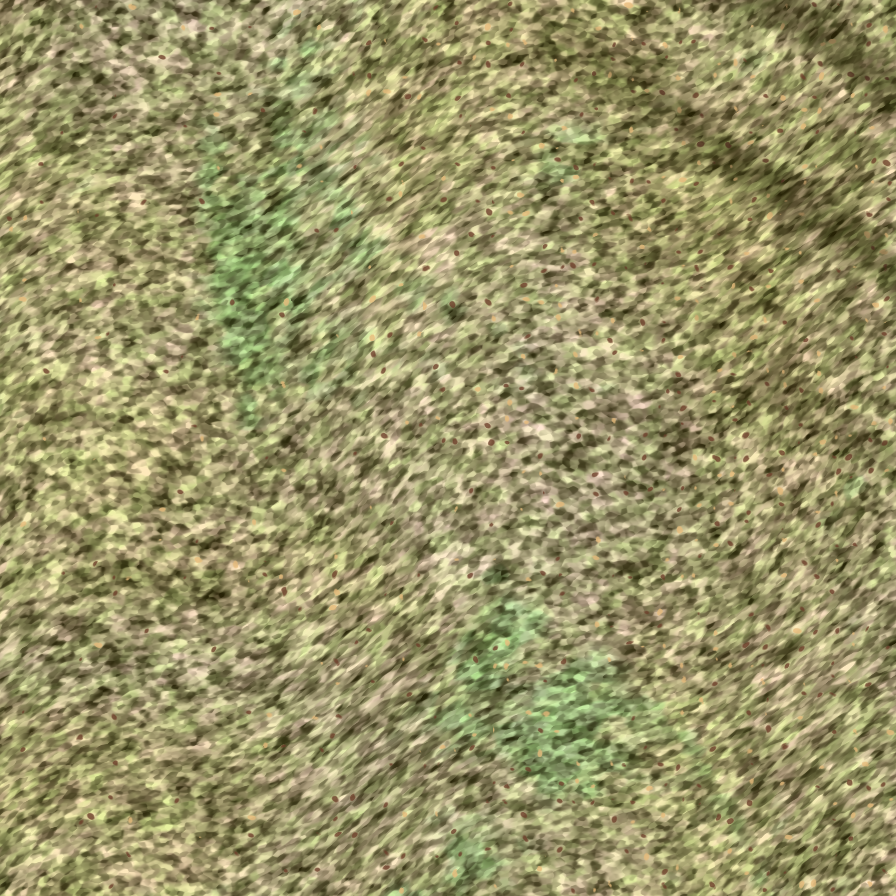
Reproduce this texture procedurally as a WebGL 1 fragment shader.

```glsl
precision highp float;
// Dry autumn lawn: short matted blades, green patches, leaf flecks and soft branch shadows.

uniform vec2 u_resolution;

const vec3 SOIL_SHADE = vec3(0.34, 0.32, 0.185);
const vec3 DRY_STRAW = vec3(0.82, 0.79, 0.595);
const vec3 GREEN_TINT = vec3(0.80, 0.99, 0.84);
const vec3 BLADE_HUE = vec3(0.07, -0.03, 0.12);
const vec3 RUST_LEAF = vec3(0.42, 0.24, 0.16);
const vec3 PALE_LEAF = vec3(0.90, 0.73, 0.48);

const vec2 TUFT_CELLS = vec2(42.0, 64.0);    // cells along and across the blades
const vec2 BLADE_CELLS = vec2(84.0, 142.0);
const vec2 FIBRE_CELLS = vec2(150.0, 235.0);
const float TUFT_CONTRAST = 0.42;
const float BLADE_CONTRAST = 1.00;
const float FIBRE_CONTRAST = 0.70;
const float PATCH_CONTRAST = 0.09;
const float MEAN_TONE = 0.57;
const float BLADE_ANGLE = 0.50;
const float BLADE_SHARPNESS = 7.0;
const float LEAF_CELLS = 52.0;
const float SHADOW_SPACING = 0.21;
const float SHADOW_DEPTH = 0.50;

mat2 rotation(float angle) {
  float c = cos(angle), s = sin(angle);
  return mat2(c, s, -s, c);
}

vec2 hash2(vec2 p) {
  vec3 q = fract(p.xyx * vec3(0.1031, 0.1030, 0.0973));
  q += dot(q, q.yzx + 33.33);
  return fract((q.xx + q.yz) * q.zy);
}

// Layered, warped sines: slow variation in about -1..1.
float drift(vec2 p) {
  float sum = 0.0, amplitude = 0.6;
  for (int i = 0; i < 4; i++) {
    p = rotation(0.65) * p * 1.7 + 1.3;
    p += 0.6 * sin(p.yx);
    sum += amplitude * sin(p.x) * sin(p.y + 0.7);
    amplitude *= 0.65;
  }
  return sum;
}

// Soft cellular noise of tilted blades: x = tone, y = hue, both centred on 0.
vec2 blades(vec2 p, vec2 cells) {
  vec2 g = p * cells;
  vec2 base = floor(g);
  vec2 sum = vec2(0.0);
  float total = 0.0;
  for (int j = -1; j <= 1; j++) {
    for (int i = -1; i <= 1; i++) {
      vec2 id = base + vec2(float(i), float(j));
      vec2 jitter = hash2(id);
      vec2 look = hash2(id + 71.7);
      vec2 d = rotation(1.4 * (look.y - 0.5)) * (g - id - jitter);
      float weight = exp(-BLADE_SHARPNESS * dot(d, d * vec2(0.8, 1.25)));
      sum += weight * look;
      total += weight;
    }
  }
  return sum / max(total, 1e-5) - 0.5;
}

// Parallel branch shadows sloping down to the right, in the upper right.
float branchShadow(vec2 p) {
  float across = p.y + 0.75 * p.x + 0.018 * drift(p * 6.0);
  float offset = abs(fract((across - 1.23) / SHADOW_SPACING + 0.5) - 0.5);
  float band = 1.0 - smoothstep(0.04, 0.22, offset);
  return band * smoothstep(1.05, 1.55, across) * smoothstep(0.50, 0.85, p.x);
}

// Sparse ragged leaves, denser to the right: rgb = colour, a = cover.
vec4 leafFlecks(vec2 p, float ragged) {
  vec2 g = p * LEAF_CELLS;
  vec2 id = floor(g);
  vec2 kind = hash2(id + 13.1);
  vec2 d = fract(g) - mix(vec2(0.25), vec2(0.75), hash2(id + 5.3));
  d = rotation(6.28 * kind.y) * d * vec2(1.0, 1.5);
  float radius = mix(0.10, 0.20, fract(kind.y * 7.3)) + 0.15 * ragged;
  float cover = 1.0 - smoothstep(radius - 0.08, radius + 0.07, length(d));
  float present = step(kind.x, mix(0.10, 0.42, smoothstep(0.1, 0.9, p.x)));
  vec3 leaf = mix(RUST_LEAF, PALE_LEAF, step(0.5, fract(kind.y * 3.7)));
  return vec4(leaf, 0.8 * cover * present);
}

void main() {
  vec2 p = gl_FragCoord.xy / min(u_resolution.x, u_resolution.y);

  // Bend the blade direction gently from place to place.
  vec2 bent = p + 0.022 * sin(p.yx * vec2(11.0, 13.0) + vec2(1.0, 4.0));
  vec2 lay = rotation(-BLADE_ANGLE) * bent;
  vec2 tuft = blades(lay + 3.0, TUFT_CELLS);
  vec2 blade = blades(lay + 7.0, BLADE_CELLS);
  vec2 fibre = blades(lay + 9.0, FIBRE_CELLS);

  float shadow = branchShadow(p);
  float detail = TUFT_CONTRAST * tuft.x + BLADE_CONTRAST * blade.x + FIBRE_CONTRAST * fibre.x;
  float tone = MEAN_TONE + detail * (1.0 - 0.35 * shadow);
  tone += PATCH_CONTRAST * drift(p * 4.0) - SHADOW_DEPTH * shadow;
  vec3 color = mix(SOIL_SHADE, DRY_STRAW, clamp(tone, -0.4, 1.3));

  // Hue: blade by blade, olive drifts, then fresh green patches.
  color *= 1.0 + BLADE_HUE * (blade.y + tuft.y);
  color.b *= 1.0 + 0.08 * drift(p * 3.0 + 8.0);
  float green = smoothstep(0.28, 0.85, drift(p * 4.0 + 2.6) + 0.6 * tuft.y);
  color *= mix(vec3(1.0), GREEN_TINT, green);

  vec4 leaf = leafFlecks(p, fibre.x + blade.x);
  color = mix(color, leaf.rgb * (1.0 - 0.35 * shadow), leaf.a);
  gl_FragColor = vec4(clamp(color, 0.0, 1.0), 1.0);
}
```
